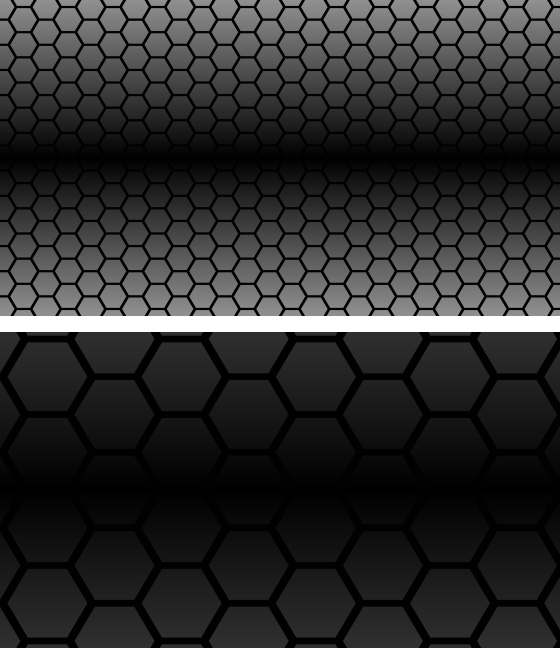
Top: the whole. Bottom: its middle third, enlarged.
Give the GLSL for this pattern, as a Shadertoy shader.

```glsl
// Black honeycomb mesh over a grey gradient that fades to black at mid height.

const float CELLS_DOWN = 12.56;        // hexagons per canvas height
const float STRETCH = 1.0265;          // horizontal widening of each hexagon
const vec2 CELL_ORIGIN = vec2(-0.033, 0.0); // a cell centre, in canvas heights from the middle
const float FLAT_HALF_WIDTH = 0.045;   // horizontal bars, in cell heights
const float SLANT_HALF_WIDTH = 0.053;  // slanted bars, in cell heights
const float EDGE_GREY = 0.565;         // fill at the top and bottom of the canvas
const vec3 LINE_COLOR = vec3(0.003);

const vec2 LATTICE = vec2(1.7320508, 1.0);
const vec2 SLANT_NORMAL = vec2(0.8660254, 0.5);

// Offset from the centre of the nearest flat-topped hexagon of height 1
vec2 hexLocal(vec2 p) {
    vec2 a = (fract(p / LATTICE + 0.5) - 0.5) * LATTICE;
    vec2 b = (fract(p / LATTICE) - 0.5) * LATTICE;
    return dot(a, a) < dot(b, b) ? a : b;
}

// Signed distance to the mesh, negative inside a bar
float meshDistance(vec2 p) {
    vec2 q = abs(hexLocal(p));
    float flatBar = 0.5 - q.y - FLAT_HALF_WIDTH;
    float slantBar = 0.5 - dot(q, SLANT_NORMAL) - SLANT_HALF_WIDTH;
    return min(flatBar, slantBar);
}

void mainImage(out vec4 fragColor, in vec2 fragCoord) {
    vec2 p = (fragCoord - 0.5 * iResolution.xy) / iResolution.y;
    vec2 cell = (p - CELL_ORIGIN) * CELLS_DOWN / vec2(STRETCH, 1.0);
    float pixel = CELLS_DOWN / iResolution.y;

    // Linear fade, mirrored about the middle
    vec3 fill = vec3(EDGE_GREY * 2.0 * abs(p.y));

    float inside = smoothstep(-0.6 * pixel, 0.6 * pixel, meshDistance(cell));
    fragColor = vec4(mix(LINE_COLOR, fill, inside), 1.0);
}
```
